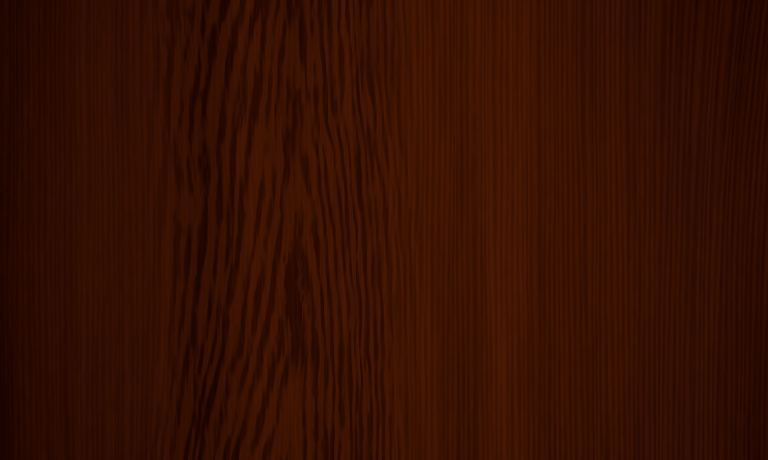
A WebGL 1 fragment shader for this texture:

```glsl
precision highp float;
// Dark red-brown wood veneer: a pointed cathedral figure beside fine straight grain.
uniform vec2 u_resolution;

const vec3 DARK_WOOD = vec3(0.125, 0.022, 0.001);
const vec3 LIGHT_WOOD = vec3(0.290, 0.098, 0.012);
const float HEART_X = 0.632;
const float RING_WIDTH = 0.024;
const float LINE_WIDTH = 0.0115;
const float TAU = 6.28318;

float hash(vec2 p) {
  vec3 q = fract(vec3(p.xyx) * 0.1031);
  q += dot(q, q.yzx + 33.33);
  return fract((q.x + q.y) * q.z);
}

float noise(vec2 p) {
  vec2 cell = floor(p);
  vec2 f = fract(p);
  f = f * f * (3.0 - 2.0 * f);
  float low = mix(hash(cell), hash(cell + vec2(1.0, 0.0)), f.x);
  float high = mix(hash(cell + vec2(0.0, 1.0)), hash(cell + vec2(1.0)), f.x);
  return mix(low, high, f.y);
}

float fbm(vec2 p) {
  float sum = 0.0;
  float weight = 0.5;
  for (int i = 0; i < 3; i++) {
    sum += weight * noise(p);
    p = p * 2.03 + 17.1;
    weight *= 0.5;
  }
  return sum / 0.875;
}

// Distance across the growth rings; its contours are arches that narrow upward.
float ringDistance(float dx, float y) {
  float lean = mix(0.15, 0.07, smoothstep(-0.06, 0.06, dx));
  float fade = exp(-dx * dx * 9.0);
  return sqrt(dx * dx + 0.0012) + lean * fade * y;
}

// Dark bands of the broad figure, torn into overlapping slivers.
float figureStreaks(float ring, vec2 p, float fibre) {
  float drift = 6.0 * noise(vec2(ring * 26.0, p.y * 2.5));
  float wave = 0.5 + 0.5 * sin(ring * TAU / RING_WIDTH + drift);
  float torn = noise(vec2(ring * 100.0 + 9.0, p.y * 9.0));
  float sliver = noise(vec2(p.x * 130.0, p.y * 13.0));
  float level = 0.36 * wave + 0.32 * torn + 0.26 * sliver + 0.34 * (fibre - 0.5);
  return smoothstep(0.34, 0.70, level);
}

// Narrow, nearly straight lines, each broken along its length.
float fineLines(float across, float y) {
  float drift = 7.0 * noise(vec2(across * 45.0, y * 1.2));
  float wave = 0.5 + 0.5 * sin(across * TAU / LINE_WIDTH + drift);
  float thin = noise(vec2(across * 240.0 + 40.0, y * 5.0));
  return smoothstep(0.15, 0.85, 0.5 * wave + 0.5 * thin);
}

// Ragged, tapered dark eye in the heart of the figure.
float heartEye(vec2 offset, float fibre) {
  float d = length(offset / vec2(0.021, 0.105));
  return 1.0 - smoothstep(0.6, 1.05, d + 0.9 * (fibre - 0.5));
}

// Wide soft light, strongest right of the middle.
float lightLevel(vec2 uv) {
  vec2 q = uv - vec2(0.57, 0.52);
  float corner = smoothstep(0.75, 1.0, uv.x) * smoothstep(0.4, 1.0, uv.y);
  return 0.92 - 2.3 * q.x * q.x - 0.45 * q.y * q.y - 0.12 * corner;
}

void main() {
  vec2 uv = gl_FragCoord.xy / u_resolution;
  vec2 p = gl_FragCoord.xy / u_resolution.y;

  // Grain direction: wavering in the figure, calm elsewhere
  float calm = smoothstep(0.15, 0.35, abs(p.x - HEART_X));
  float sway = mix(0.035, 0.008, calm) * (fbm(vec2(p.x * 3.0, p.y * 2.2)) - 0.5);
  float jitter = 0.008 * (1.0 - calm) * (noise(vec2(p.x * 40.0, p.y * 12.0)) - 0.5);
  float across = p.x + sway + jitter;
  float dx = across - HEART_X - 0.012 * sin(p.y * 5.0);
  float ring = ringDistance(dx, p.y) + 0.13 * smoothstep(0.0, 0.3, dx);
  float fibre = noise(vec2(across * 230.0, p.y * 34.0));

  // Where each kind of grain shows
  float figure = smoothstep(-0.36, -0.20, dx) * (1.0 - smoothstep(0.14, 0.34, dx));
  float fineDepth = mix(0.18, 0.32, smoothstep(0.3, 0.9, p.x)) * (1.0 - 0.5 * figure);
  float bow = 0.06 * smoothstep(1.35, 1.7, p.x) * p.y * p.y;
  float straight = across - bow;

  // Tone: light, broad bands, streaks and fibres
  float tone = lightLevel(uv);
  tone += 0.24 * (noise(vec2(straight * 11.0, p.y * 0.6)) - 0.5);
  tone += 0.14 * (noise(vec2(straight * 34.0, p.y * 0.9)) - 0.5);
  float streak = figureStreaks(ring, p, fibre);
  float eye = heartEye(vec2(dx, p.y - 0.35), fibre);
  tone -= 0.58 * figure * max(streak, eye);
  tone -= fineDepth * fineLines(straight, p.y);
  tone += 0.12 * (fibre - 0.5);
  tone += 0.05 * (noise(p * vec2(230.0, 150.0)) - 0.5);

  vec3 color = mix(DARK_WOOD, LIGHT_WOOD, clamp(tone, -0.15, 1.05));
  gl_FragColor = vec4(max(color, 0.0), 1.0);
}
```
